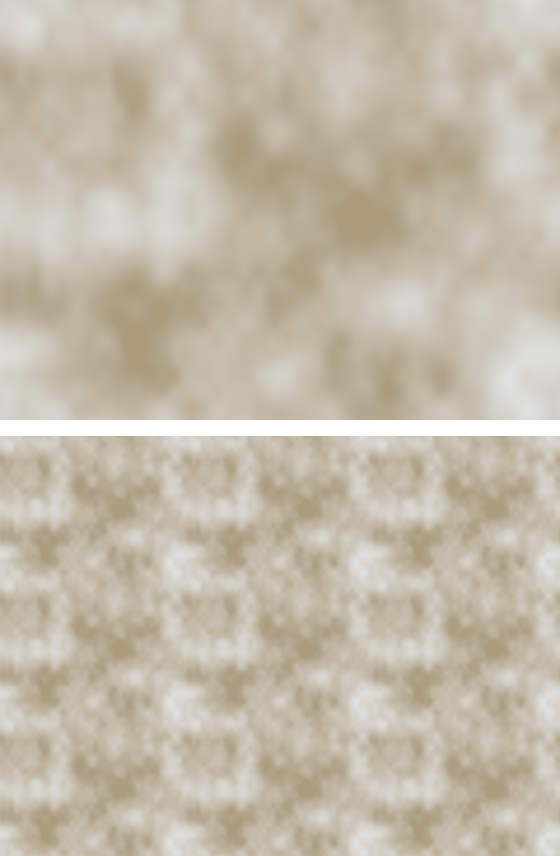
Top, the tile; bottom, the same tile 3 across and 3 down.
This texture is drawn by a WebGL 2 fragment shader. Its source:

```glsl
#version 300 es
precision highp float;
precision highp int;
// Soft, cloudy mottling in sand, beige and pale grey.
// Four octaves of wrapping value noise are summed, scaled to unit spread
// and mapped through a piecewise linear colour ramp; the tile repeats.

uniform vec2 u_resolution;
out vec4 fragColor;

const int OCTAVES = 4;
const vec2 BASE_CELLS = vec2(5.0, 3.0);
const float WEIGHTS[OCTAVES] = float[](0.6, 1.0, 0.5, 0.2);
const float VALUE_NOISE_SPREAD = 0.2145;

// Ramp positions in standard deviations, and the tone at each of them.
const int STOPS = 7;
const float POSITIONS[STOPS] = float[](-2.4, -1.5, -0.75, 0.04, 0.9, 1.9, 2.9);
const vec3 TONES[STOPS] = vec3[](
    vec3(0.67, 0.61, 0.49),
    vec3(0.71, 0.66, 0.57),
    vec3(0.75, 0.71, 0.63),
    vec3(0.785, 0.75, 0.695),
    vec3(0.82, 0.80, 0.76),
    vec3(0.85, 0.845, 0.825),
    vec3(0.89, 0.90, 0.91));

// Integer hash of a lattice point, from 0 to 1.
float hash(vec2 cell, uint seed) {
    uint h = uint(cell.x) * 1597u + uint(cell.y) * 51749u + seed * 7919u;
    h = h * 747796405u + 289133u;
    h = ((h >> ((h >> 28u) + 4u)) ^ h) * 277803737u;
    h = (h >> 22u) ^ h;
    return float(h & 65535u) / 65535.0;
}

// Value noise centred on zero that repeats after "cells" lattice steps.
float tiledNoise(vec2 p, vec2 cells, uint seed) {
    vec2 corner = floor(p);
    vec2 f = p - corner;
    vec2 blend = f * f * (3.0 - 2.0 * f);
    vec2 lo = mod(corner, cells);
    vec2 hi = mod(corner + 1.0, cells);
    float bottom = mix(hash(lo, seed), hash(vec2(hi.x, lo.y), seed), blend.x);
    float top = mix(hash(vec2(lo.x, hi.y), seed), hash(hi, seed), blend.x);
    return mix(bottom, top, blend.y) - 0.5;
}

// Weighted sum of octaves, normalised to a standard deviation near one.
float clouds(vec2 uv) {
    float sum = 0.0;
    float variance = 0.0;
    vec2 cells = BASE_CELLS;
    for (int i = 0; i < OCTAVES; i++) {
        vec2 shift = vec2(0.37, 0.61) * float(i + 1);
        sum += WEIGHTS[i] * tiledNoise(uv * cells + shift, cells, uint(i + 3));
        variance += WEIGHTS[i] * WEIGHTS[i];
        cells *= 2.0;
    }
    return sum / (VALUE_NOISE_SPREAD * sqrt(variance));
}

// Piecewise linear blend through the tones.
vec3 ramp(float level) {
    vec3 colour = TONES[0];
    for (int i = 1; i < STOPS; i++) {
        float t = (level - POSITIONS[i - 1]) / (POSITIONS[i] - POSITIONS[i - 1]);
        colour = mix(colour, TONES[i], clamp(t, 0.0, 1.0));
    }
    return colour;
}

void main() {
    vec2 uv = gl_FragCoord.xy / u_resolution;
    fragColor = vec4(ramp(clouds(uv)), 1.0);
}
```
